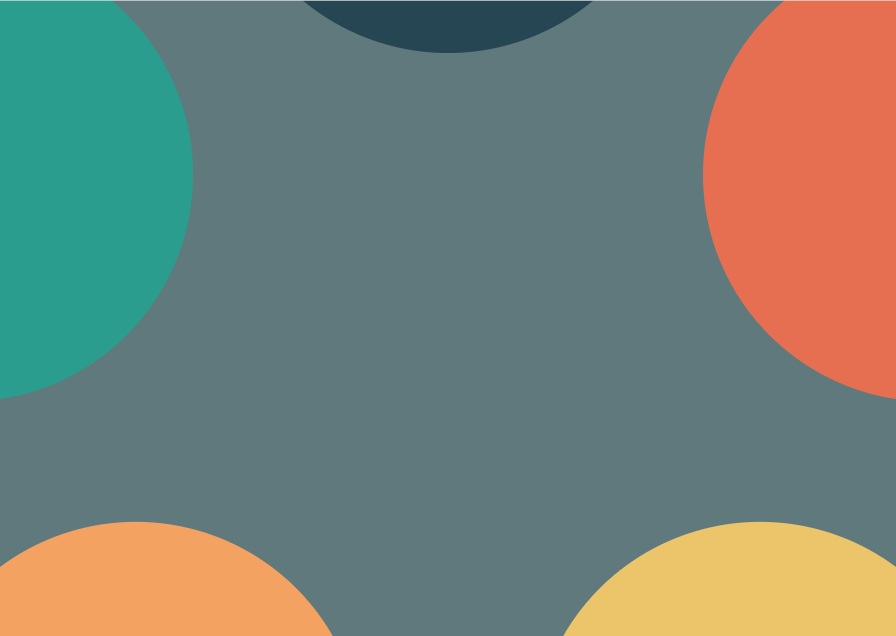
Give the GLSL for this background, as a WebGL 1 fragment shader.

```glsl
precision highp float;
// Five flat coloured discs cropped by the borders of a slate background.

uniform vec2 u_resolution;

// Antialiased coverage of a disc; all discs share one radius.
float disc(vec2 p, vec2 center, float pixel) {
  return clamp((0.3568 - length(p - center)) / pixel + 0.5, 0.0, 1.0);
}

void main() {
  // Centered coordinates, one unit per canvas height.
  float pixel = 1.0 / u_resolution.y;
  vec2 p = (gl_FragCoord.xy - 0.5 * u_resolution) * pixel;
  vec2 mirrored = vec2(abs(p.x), p.y);
  float rightHalf = step(0.0, p.x);

  // Each mirrored pair takes its colour from its side.
  vec3 sideColor = mix(vec3(0.165, 0.616, 0.561), vec3(0.906, 0.435, 0.318), rightHalf);
  vec3 lowerColor = mix(vec3(0.957, 0.635, 0.380), vec3(0.925, 0.769, 0.416), rightHalf);

  vec3 color = vec3(0.376, 0.475, 0.486);
  color = mix(color, vec3(0.149, 0.275, 0.325), disc(p, vec2(0.0, 0.7734), pixel));
  color = mix(color, sideColor, disc(mirrored, vec2(0.7577, 0.2253), pixel));
  color = mix(color, lowerColor, disc(mirrored, vec2(0.4908, -0.6773), pixel));

  // Pale hairline along the top border.
  float hairline = clamp((p.y - 0.4985) / pixel + 0.5, 0.0, 1.0);
  color = mix(color, vec3(0.85), 0.8 * hairline);

  gl_FragColor = vec4(color, 1.0);
}
```
